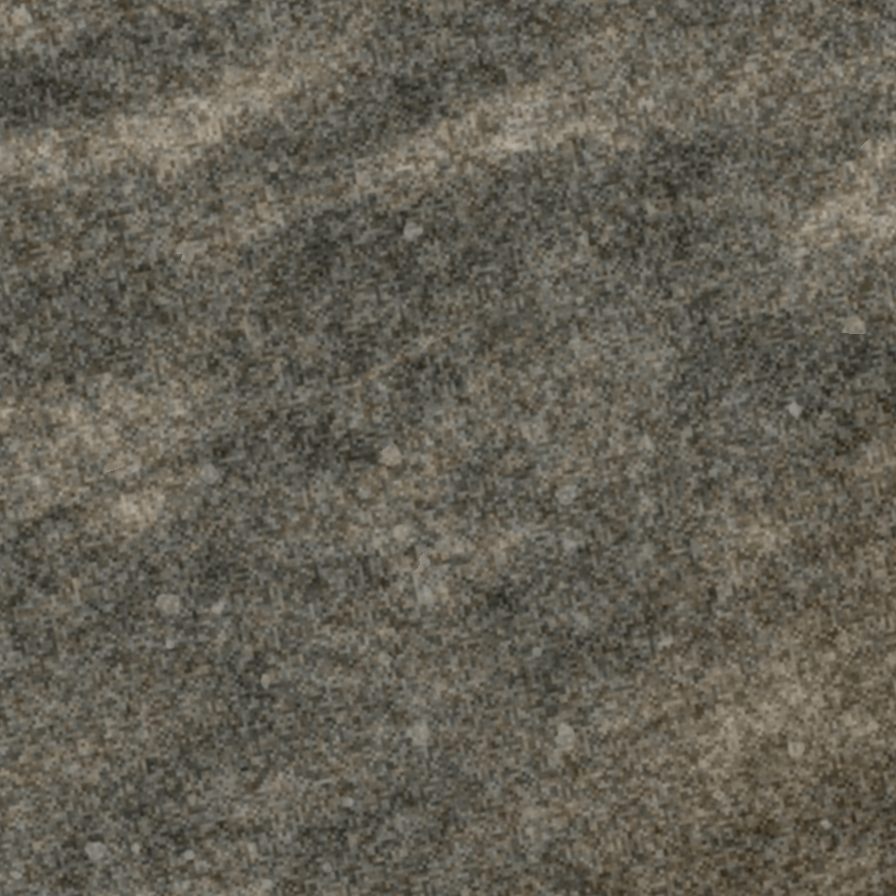
Reproduce this texture procedurally as a WebGL 2 fragment shader.

```glsl
#version 300 es
precision highp float;
// Weathered dark stone with slanting tan streaks, fine grain and pale flecks.

uniform vec2 u_resolution;
out vec4 fragColor;

const float STREAK_ANGLE = 0.40;
const vec3 COOL_TINT = vec3(0.005, 0.004, -0.026);
const vec3 WARM_TINT = vec3(0.042, 0.002, -0.066);

float hash(vec2 p) {
    vec3 q = fract(vec3(p.xyx) * 0.1031);
    q += dot(q, q.yzx + 33.33);
    return fract((q.x + q.y) * q.z);
}

float noise(vec2 p) {
    vec2 cell = floor(p), f = fract(p);
    f = f * f * (3.0 - 2.0 * f);
    float low = mix(hash(cell), hash(cell + vec2(1, 0)), f.x);
    float high = mix(hash(cell + vec2(0, 1)), hash(cell + vec2(1, 1)), f.x);
    return mix(low, high, f.y);
}

float fbm(vec2 p) {
    float sum = 0.0, amplitude = 0.533;
    for (int i = 0; i < 4; i++) {
        sum += amplitude * noise(p);
        p = mat2(0.96, 0.28, -0.28, 0.96) * p * 2.03 + 17.3;
        amplitude *= 0.5;
    }
    return sum;
}

vec2 rotate(vec2 p, float angle) {
    float c = cos(angle), s = sin(angle);
    return vec2(c * p.x + s * p.y, c * p.y - s * p.x);
}

// Broken layers: a crisp lower edge that fades upwards, x runs along the layer.
float ledges(vec2 p, float count, float seed) {
    float level = p.y * count + 0.9 * fbm(p * vec2(3.0, 5.0) + seed)
                + 0.16 * noise(p * vec2(24.0, 40.0) + seed);
    float id = floor(level), rise = fract(level);
    float gate = smoothstep(0.45, 0.75, noise(vec2(p.x * 4.5 + seed, id * 7.7 + seed)));
    return gate * smoothstep(0.0, 0.06, rise) * exp(-rise * 5.5);
}

// Scattered rounded flecks, at most one in each grid cell.
float flecks(vec2 p, float cells, float density) {
    vec2 g = p * cells, home = floor(g);
    float cover = 0.0;
    float wobble = 0.14 * (noise(g * 6.0) - 0.5);
    for (int y = -1; y <= 1; y++) {
        for (int x = -1; x <= 1; x++) {
            vec2 cell = home + vec2(x, y);
            vec2 center = cell + vec2(hash(cell + 3.1), hash(cell + 8.7));
            float radius = mix(0.10, 0.30, pow(hash(cell + 21.4), 3.0));
            float present = step(hash(cell + 40.9), density);
            float dist = length(g - center) + wobble - radius;
            cover = max(cover, present * (1.0 - smoothstep(-0.07, 0.07, dist)));
        }
    }
    return cover;
}

void main() {
    vec2 uv = gl_FragCoord.xy / u_resolution.y;
    vec2 warp = vec2(fbm(uv * 5.0 + 4.0), fbm(uv * 5.0 + 31.0)) - 0.5;
    vec2 bed = rotate(uv + 0.05 * warp, STREAK_ANGLE);

    // Large regions: lively upper part, brown lower right corner
    float lively = mix(0.3, 1.0, smoothstep(0.15, 0.5, uv.y + 0.3 * warp.x));
    float brown = smoothstep(0.45, 1.0, uv.x - 0.75 * uv.y + 0.35 * warp.y + 0.1);

    // Streaks along the bedding, crumbled by medium speckle
    float crumble = smoothstep(0.22, 0.68, fbm(uv * 48.0 + 9.0));
    float patches = smoothstep(0.50, 0.74, fbm(bed * vec2(4.0, 13.0) + 2.6));
    float layers = ledges(bed, 5.0, 3.7) + 0.7 * ledges(bed, 9.0, 12.4);
    float streaks = lively * mix(0.4, 1.0, crumble) * (0.75 * patches + 0.95 * layers);
    streaks = min(streaks, 1.0);

    // Grain at several sizes
    float mottle = fbm(bed * vec2(6.0, 11.0) + 50.0) - 0.5;
    float clumps = fbm(uv * 42.0 + 70.0) - 0.5;
    float medium = noise(rotate(uv, 0.7) * 120.0) - 0.5;
    float fine = noise(rotate(uv, 0.2) * 225.0 + 5.0) - 0.5;
    float pale = flecks(uv, 22.0, 0.07 + 0.12 * patches);

    float tone = 0.350 + 0.18 * mottle + 0.15 * clumps + 0.13 * medium + 0.22 * fine;
    tone += 0.165 * streaks - 0.012 * brown;
    tone = mix(tone, 0.56 + 0.10 * fine, 0.75 * pale);

    // Warmth follows the streaks and the brown corner
    float warmth = 0.22 + 0.75 * streaks + 0.55 * brown + 0.9 * mottle;
    warmth += 0.9 * (noise(uv * 95.0 + 13.0) - 0.5);
    vec3 color = tone + mix(COOL_TINT, WARM_TINT, clamp(warmth, 0.0, 1.0));
    fragColor = vec4(clamp(color, 0.0, 1.0), 1.0);
}
```
